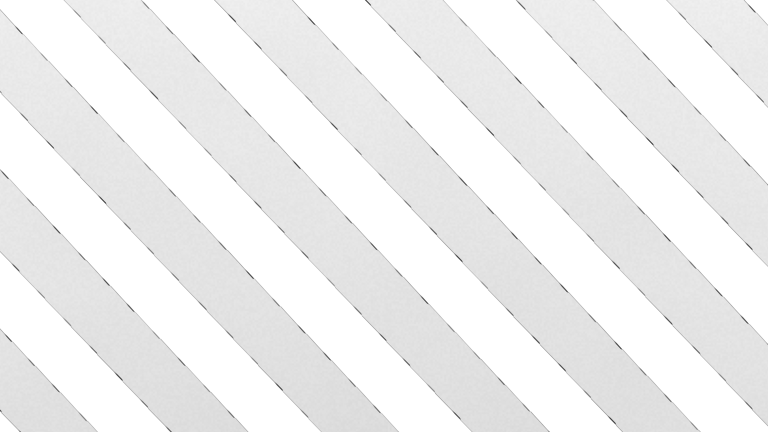
This pattern is drawn by a WebGL 2 fragment shader. Its source:

```glsl
#version 300 es
precision highp float;

uniform vec2 u_resolution;
out vec4 fragColor;

float hash(vec2 p) {
    vec3 q = fract(vec3(p.xyx) * 0.1031);
    q += dot(q, q.yzx + 33.33);
    return fract((q.x + q.y) * q.z);
}

float noise(vec2 p) {
    vec2 i = floor(p), f = fract(p);
    f = f * f * (3.0 - 2.0 * f);
    return mix(mix(hash(i), hash(i + vec2(1, 0)), f.x),
               mix(hash(i + vec2(0, 1)), hash(i + vec2(1, 1)), f.x), f.y);
}

// Paper grey: darker toward the bottom, with cloudy tone and fine grain
float paperShade(vec2 p) {
    float shade = mix(0.865, 0.925, p.y);
    shade += 0.012 * smoothstep(0.4, 1.0, abs(p.x - 0.85)) * (1.0 - p.y);
    shade += 0.012 * (noise(p * 6.0) - 0.5);
    return shade + 0.022 * (noise(p * 230.0) - 0.5);
}

void main() {
    vec2 p = gl_FragCoord.xy / u_resolution.y;
    float pixel = 1.0 / u_resolution.y;

    // Diagonal stripes falling to the right
    float slant = 0.945;
    float steepness = length(vec2(1.0, slant));
    float period = 0.3488;
    float across = p.x - slant * (1.0 - p.y) - 0.1481;
    float along = (slant * p.x - p.y) / steepness;
    float stripe = floor((across + 0.085) / period);
    float offset = across - stripe * period - 0.0895;
    float side = step(0.0, offset);

    // Each edge is a chain of strokes, slightly turned from the stripe
    float seed = hash(vec2(stripe + 17.0, side * 9.0 + 3.0));
    float chain = along / 0.086 + seed * 7.0 + 0.3 * noise(vec2(along * 5.0, seed * 40.0));
    float stroke = fract(chain);
    float strength = hash(vec2(floor(chain) + 50.0, seed * 60.0));
    float jog = 0.0014 * (stroke - 0.5) * (1.0 - smoothstep(0.94, 1.0, stroke));
    float edge = (abs(offset) - 0.0895) / steepness + jog;

    float inside = 1.0 - smoothstep(-0.7 * pixel, 0.7 * pixel, edge);
    float color = mix(1.0, paperShade(p), inside);

    // Hairline along the edge, with a darker dash where strokes meet
    float dash = smoothstep(0.62, 0.78, stroke) * (1.0 - smoothstep(0.94, 1.0, stroke));
    float ink = 0.17 + 0.12 * strength + dash * (0.16 + 0.22 * strength);
    float halfWidth = 0.0009 + 0.0005 * dash;
    float line = 1.0 - smoothstep(halfWidth - 0.6 * pixel, halfWidth + 0.6 * pixel, abs(edge));
    color -= ink * line;

    fragColor = vec4(vec3(color), 1.0);
}
```
